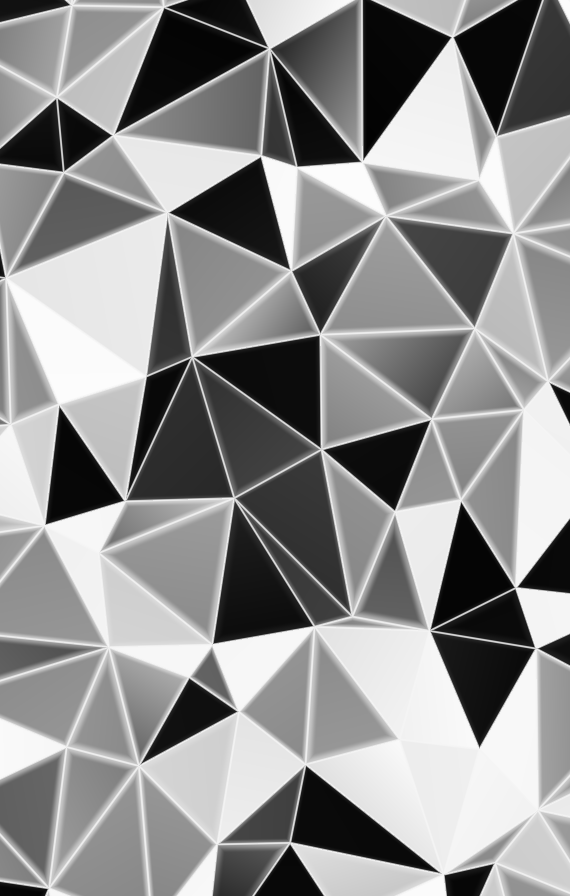
Reproduce this background procedurally as a Shadertoy shader.

```glsl
float hash(vec2 p) {
    return fract(sin(dot(p, vec2(127.1, 311.7)) + 4.7) * 43758.545);
}

float cross2(vec2 a, vec2 b) { return a.x * b.y - a.y * b.x; }

// Lattice corner pushed away from its regular place
vec2 corner(vec2 cell) {
    return cell + 0.5 + 0.86 * (vec2(hash(cell), hash(cell + 53.3)) - 0.5);
}

// Signed distance to a line, positive on its left
float leftOf(vec2 p, vec2 a, vec2 b) {
    return cross2(b - a, p - a) / length(b - a);
}

// Depth inside a counter-clockwise triangle
float triangleDepth(vec2 p, vec2 a, vec2 b, vec2 c) {
    return min(leftOf(p, a, b), min(leftOf(p, b, c), leftOf(p, c, a)));
}

// Weighted choice of facet tone
float facetTone(vec2 id) {
    float pick = hash(id + 17.9);
    float vary = hash(id + 71.3) - 0.5;
    if (pick < 0.21) return 0.055 + 0.07 * vary;
    if (pick < 0.27) return 0.21 + 0.10 * vary;
    if (pick < 0.36) return 0.41 + 0.10 * vary;
    if (pick < 0.69) return 0.565 + 0.04 * vary;
    if (pick < 0.77) return 0.78 + 0.10 * vary;
    return 0.95 + 0.08 * vary;
}

void mainImage(out vec4 fragColor, in vec2 fragCoord) {
    const float density = 9.0;
    float pixel = 1.0 / iResolution.y;
    vec2 uv = fragCoord * pixel;
    vec2 p = mat2(0.88, 0.475, -0.475, 0.88) * uv * density + 20.0;
    vec2 home = floor(p);

    // Find the facet that holds this point
    float depth = -1e3;
    vec2 facetId = home, center = p;
    for (int y = -2; y <= 1; y++)
    for (int x = -2; x <= 1; x++) {
        vec2 cell = home + vec2(x, y);
        vec2 a = corner(cell);
        vec2 b = corner(cell + vec2(1, 0));
        vec2 c = corner(cell + vec2(1, 1));
        vec2 d = corner(cell + vec2(0, 1));

        // Split along a diagonal that lies inside the quad
        bool acInside = min(cross2(b - a, c - a), cross2(c - a, d - a)) > 0.0;
        bool bdInside = min(cross2(c - b, d - b), cross2(d - b, a - b)) > 0.0;
        bool acPreferred = length(c - a) < length(d - b) * mix(0.6, 1.4, hash(cell + 9.1));
        if (!acInside || (bdInside && !acPreferred)) {
            vec2 first = a;
            a = b; b = c; c = d; d = first;
        }

        float lower = triangleDepth(p, a, b, c);
        float upper = triangleDepth(p, a, c, d);
        if (lower > depth) {
            depth = lower; facetId = cell; center = (a + b + c) / 3.0;
        }
        if (upper > depth) {
            depth = upper; facetId = cell + 0.37; center = (a + c + d) / 3.0;
        }
    }
    depth = max(depth, 0.0) / density;

    // Flat tone with a gentle slope on the middle greys
    float tone = facetTone(facetId);
    float angle = 6.2832 * hash(facetId + 31.7);
    float slope = 0.04 + 0.45 * pow(hash(facetId + 5.5), 5.0);
    tone += slope * 4.0 * tone * (1.0 - tone) * dot(p - center, vec2(cos(angle), sin(angle)));
    tone = clamp(tone, 0.0, 1.0);

    // Soft bevel, then a fine bright seam
    float bevelWidth = mix(0.005, 0.011, hash(facetId + 88.2));
    float bevel = 1.0 - smoothstep(0.001, bevelWidth, depth);
    float strength = mix(0.08, 0.68, smoothstep(0.1, 0.45, tone));
    tone = mix(tone, max(tone, 0.88), bevel * strength);
    float seam = 1.0 - smoothstep(0.0002, max(0.0019, pixel), depth);
    tone = mix(tone, 0.96, 0.85 * seam);

    fragColor = vec4(vec3(tone), 1.0);
}
```
